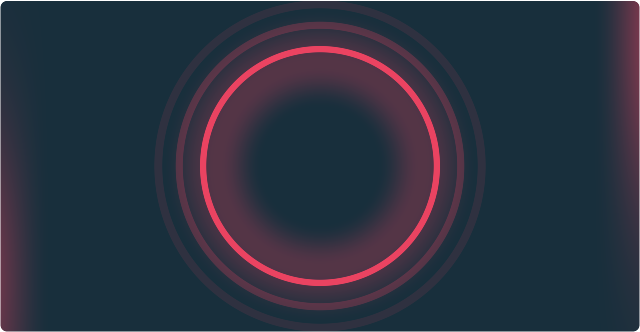
A WebGL 1 fragment shader for this background:

```glsl
precision highp float;
// Concentric coral rings with a soft halo on a dark teal rounded panel.
// Rings are antialiased distance bands; the halo and the two side glows
// are smooth falloffs. Lengths are in canvas heights, centred on the panel.

uniform vec2 u_resolution;

const vec3 TEAL = vec3(0.094, 0.184, 0.235);
const vec3 CORAL = vec3(0.918, 0.263, 0.380);
const vec3 PAPER = vec3(1.0);

// Coverage of a shape from its signed distance
float coverage(float dist, float pixel) {
  return 1.0 - smoothstep(-0.5 * pixel, 0.5 * pixel, dist);
}

float ring(float r, float radius, float width, float pixel) {
  return coverage(abs(r - radius) - 0.5 * width, pixel);
}

float roundedBox(vec2 p, vec2 halfSize, float radius) {
  vec2 q = abs(p) - halfSize + radius;
  return length(max(q, 0.0)) + min(max(q.x, q.y), 0.0) - radius;
}

// Fades to zero on both sides of the main ring
float halo(float r) {
  float inner = smoothstep(0.172, 0.300, r);
  float outer = 1.0 - smoothstep(0.315, 0.480, r);
  return 0.285 * inner * outer;
}

// Glow hugging a side edge; inset is the distance from that edge
float sideGlow(float inset, float y, float peakY, float reach, float spread) {
  float across = 1.0 - smoothstep(-0.07, reach, inset);
  float rise = (y - peakY) / spread;
  return across * exp(-rise * rise);
}

void main() {
  float pixel = 1.0 / u_resolution.y;
  vec2 p = (gl_FragCoord.xy - 0.5 * u_resolution) * pixel;
  float halfWidth = 0.5 * u_resolution.x * pixel;
  float r = length(p);

  // Side glows: low on the left, high on the right
  float glow = 0.49 * sideGlow(p.x + halfWidth, p.y, -0.36, 0.155, 0.50);
  glow += 0.60 * sideGlow(halfWidth - p.x, p.y, 0.40, 0.145, 0.58);
  vec3 color = mix(TEAL, CORAL, min(glow, 1.0));

  // Halo and rings, each farther ring fainter
  color = mix(color, CORAL, halo(r));
  color = mix(color, CORAL, 0.11 * ring(r, 0.487, 0.024, pixel));
  color = mix(color, CORAL, 0.25 * ring(r, 0.424, 0.0215, pixel));
  color = mix(color, CORAL, ring(r, 0.352, 0.019, pixel));

  // Rounded panel with a hairline gap along the top
  float gap = 0.0015;
  vec2 halfPanel = vec2(halfWidth, 0.5 - 0.5 * gap);
  float panel = roundedBox(p + vec2(0.0, 0.5 * gap), halfPanel, 0.021);
  gl_FragColor = vec4(mix(PAPER, color, coverage(panel + 0.5 * pixel, pixel)), 1.0);
}
```
